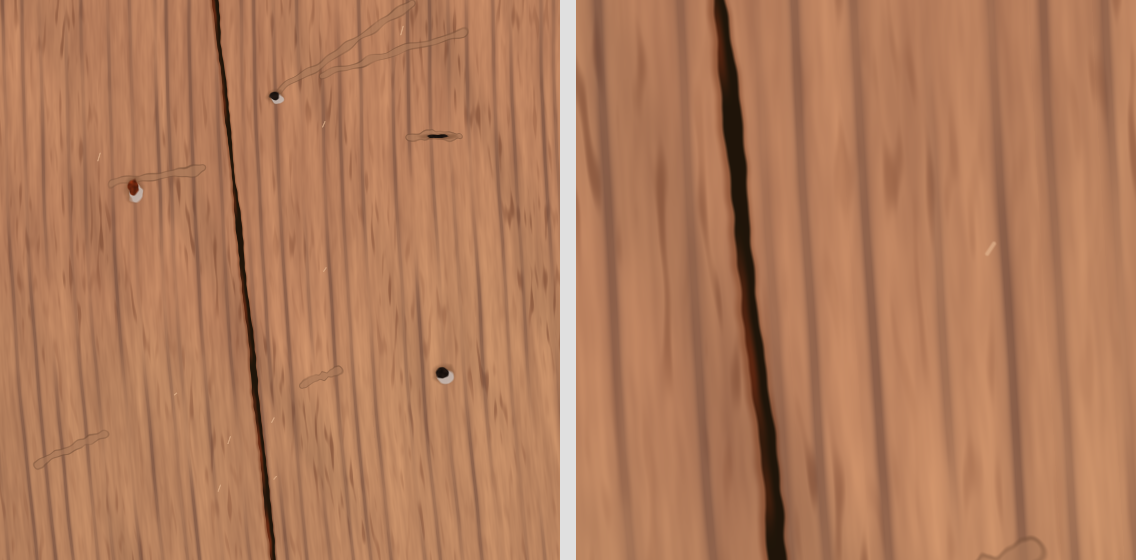
Left: the whole. Right: its middle third, enlarged.
Reproduce this texture procedurally as a Shadertoy shader.

```glsl
// Weathered oak board: slanted grain, dark rays, red pores, a long crack, insect scars and pits.

vec2 hashGradient(vec2 cell) {
    vec3 h = fract(cell.xyx * vec3(0.1031, 0.1030, 0.0973));
    h += dot(h, h.yzx + 33.33);
    return fract((h.xx + h.yz) * h.zy) * 2.0 - 1.0;
}

float gradientNoise(vec2 p) {
    vec2 i = floor(p), f = fract(p);
    vec2 u = f * f * f * (f * (f * 6.0 - 15.0) + 10.0);
    vec2 e = vec2(0.0, 1.0);
    float low = mix(dot(hashGradient(i), f), dot(hashGradient(i + e.yx), f - e.yx), u.x);
    float high = mix(dot(hashGradient(i + e.xy), f - e.xy), dot(hashGradient(i + 1.0), f - 1.0), u.x);
    return mix(low, high, u.y);
}

// Distance to a segment; the second value is the position along it
vec2 segment(vec2 p, vec2 a, vec2 b) {
    vec2 ab = b - a;
    float t = clamp(dot(p - a, ab) / dot(ab, ab), 0.0, 1.0);
    return vec2(length(p - a - ab * t), t);
}

vec3 woodGrain(vec2 p) {
    // Straightened grain coordinate: the lean grows towards the bottom
    float across = p.x + 0.11 * p.y - 0.05 * p.y * p.y + 0.006 * gradientNoise(p * vec2(5.0, 3.0));

    // Pale and dark fibres
    float light = 0.60 + 0.16 * (p.x - 0.5)
        + 0.30 * gradientNoise(vec2(across * 10.0, p.y * 1.7))
        + 0.42 * gradientNoise(vec2(across * 48.0, p.y * 4.0) + 17.0)
        + 0.32 * gradientNoise(vec2(across * 120.0, p.y * 9.0) + 41.0)
        + 0.16 * gradientNoise(vec2(across * 240.0, p.y * 30.0) + 73.0);
    vec3 color = mix(vec3(0.62, 0.425, 0.31), vec3(0.815, 0.59, 0.425), clamp(light, 0.0, 1.1));
    color += vec3(0.006, -0.012, -0.006) * smoothstep(0.2, 0.8, p.y + 0.6 * gradientNoise(p * 3.0));

    // Short red pores gathered in steep diagonal bands
    float band = gradientNoise(vec2((p.x + 0.35 * p.y) * 11.0, p.y * 2.5) + 9.0);
    float pore = smoothstep(0.08, 0.45, gradientNoise(vec2(across * 120.0, p.y * 17.0) + 5.0));
    pore *= 0.2 + 0.8 * smoothstep(-0.15, 0.3, band);
    color = mix(color, vec3(0.53, 0.32, 0.22), 0.65 * pore);
    color *= 1.0 - 0.07 * smoothstep(0.0, 0.4, band);

    // Long dark rays, one per jittered column, fading in and out
    float column = floor(across * 26.0);
    float center = 0.5 + 0.3 * hashGradient(vec2(column, 3.0)).x;
    float offset = fract(across * 26.0) - center + 0.06 * gradientNoise(vec2(column * 5.3, p.y * 7.0));
    float strength = smoothstep(-0.4, 0.3, gradientNoise(vec2(column * 7.37, p.y * 3.5)));
    float ray = exp(-offset * offset / 0.007) + 0.25 * exp(-offset * offset / 0.04);
    return mix(color, vec3(0.43, 0.29, 0.235), 0.62 * strength * min(ray, 1.0));
}

vec3 addScars(vec3 color, vec2 p) {
    vec4 scars[6] = vec4[6](
        vec4(0.49, 0.83, 0.735, 0.995), vec4(0.575, 0.865, 0.83, 0.945),
        vec4(0.20, 0.673, 0.36, 0.70), vec4(0.065, 0.17, 0.185, 0.225),
        vec4(0.54, 0.317, 0.61, 0.338), vec4(0.735, 0.755, 0.82, 0.757));
    vec2 wobble = 0.012 * vec2(gradientNoise(p * 24.0), gradientNoise(p * 24.0 + 50.0));
    for (int i = 0; i < 6; i++) {
        vec2 s = segment(p + wobble, scars[i].xy, scars[i].zw);
        float d = s.x - 0.006 - 0.006 * gradientNoise(vec2(s.y * 7.0, float(i) * 3.7));
        float patchy = 0.5 + 0.6 * gradientNoise(p * 35.0 + 8.0);
        color = mix(color, vec3(0.66, 0.47, 0.345), 0.65 * smoothstep(0.002, -0.003, d));
        color = mix(color, vec3(0.43, 0.29, 0.20), 0.8 * patchy * smoothstep(0.0025, 0.0, abs(d)));
    }
    return color;
}

vec3 addPits(vec3 color, vec2 p) {
    // Centre and radii of each pit
    vec4 pits[4] = vec4[4](
        vec4(0.239, 0.662, 0.012, 0.016), vec4(0.492, 0.827, 0.011, 0.009),
        vec4(0.792, 0.332, 0.014, 0.012), vec4(0.783, 0.756, 0.024, 0.004));
    for (int i = 0; i < 4; i++) {
        vec2 q = (p - pits[i].xy) / pits[i].zw + 0.35 * gradientNoise(p * 90.0);
        float d = length(q);
        color = mix(color, vec3(0.45, 0.29, 0.19), 0.55 * smoothstep(1.8, 0.9, d));
        // Pale glint on the lower right rim
        float glint = smoothstep(1.2, 0.85, length(q - vec2(0.3, -0.4)));
        if (i < 3) color = mix(color, vec3(0.80, 0.76, 0.74), 0.8 * glint);
        vec3 inside = i == 0 ? vec3(0.46, 0.16, 0.06) : vec3(0.13, 0.09, 0.07);
        inside *= 0.85 + 0.8 * gradientNoise(p * 130.0);
        color = mix(color, inside, smoothstep(1.0, 0.65, length(q + vec2(0.12, -0.2))));
    }
    return color;
}

vec3 addCrack(vec3 color, vec2 p) {
    float path = 0.488 - 0.104 * p.y + 0.006 * gradientNoise(vec2(p.y * 9.0, 2.0))
        + 0.002 * gradientNoise(vec2(p.y * 45.0, 6.0));
    float halfWidth = max(0.0014, 0.0042 + 0.005 * gradientNoise(vec2(p.y * 7.0, 11.4))
        + 0.0015 * gradientNoise(vec2(p.y * 60.0, 4.0)));
    float d = p.x - path;
    float rust = smoothstep(-0.2, 0.35, gradientNoise(vec2(p.y * 13.0, 21.3)));
    color = mix(color, vec3(0.50, 0.27, 0.16), 0.6 * smoothstep(0.005, 0.0, abs(d + 0.001) - halfWidth));
    vec3 depth = mix(vec3(0.12, 0.08, 0.035), vec3(0.40, 0.16, 0.07), rust * smoothstep(0.002, -0.003, d));
    return mix(color, depth, smoothstep(0.0012, -0.0012, abs(d) - halfWidth));
}

void mainImage(out vec4 fragColor, in vec2 fragCoord) {
    vec2 p = fragCoord / iResolution.xy;
    vec3 color = addScars(woodGrain(p), p);
    color = addCrack(addPits(color, p), p);

    // A few tiny pale splinters
    for (int i = 0; i < 9; i++) {
        vec2 start = 0.5 + 0.5 * hashGradient(vec2(float(i) * 4.0 + 2.0, 19.0));
        float d = segment(p, start, start + vec2(0.004, 0.003 + 0.0015 * float(i))).x;
        color = mix(color, vec3(0.88, 0.70, 0.55), 0.7 * smoothstep(0.002, 0.0003, d));
    }
    fragColor = vec4(color, 1.0);
}
```
